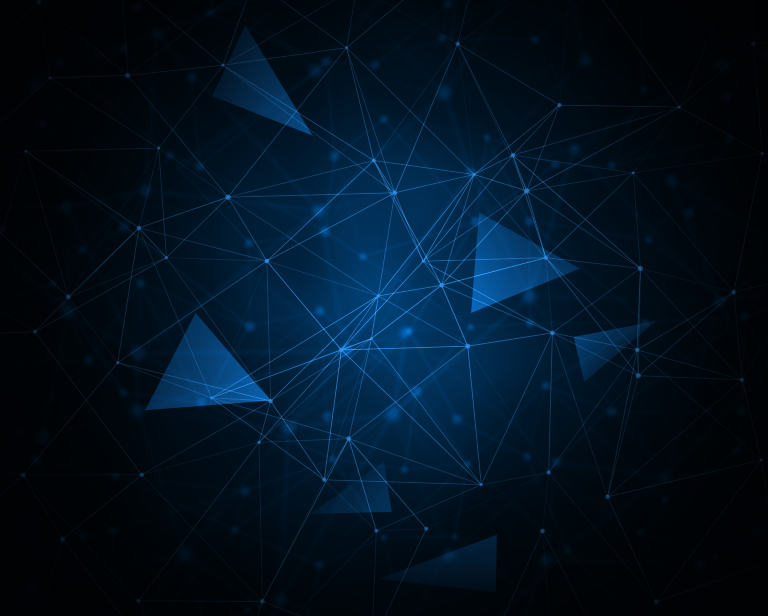
A WebGL 1 fragment shader for this background:

```glsl
precision highp float;

uniform vec2 u_resolution;

const float WEB_SCALE = 6.2;
const float WEB_SEED = 12.0;

float hash(vec2 p) {
  return fract(sin(dot(p, vec2(127.1, 311.7))) * 43758.55);
}

vec2 hash2(vec2 p) {
  return vec2(hash(p), hash(p + 17.3));
}

float gradientNoise(vec2 p) {
  vec2 cell = floor(p);
  vec2 f = p - cell;
  vec2 u = f * f * (3.0 - 2.0 * f);
  vec2 e = vec2(1.0, 0.0);
  float a = dot(hash2(cell) * 2.0 - 1.0, f);
  float b = dot(hash2(cell + e.xy) * 2.0 - 1.0, f - e.xy);
  float c = dot(hash2(cell + e.yx) * 2.0 - 1.0, f - e.yx);
  float d = dot(hash2(cell + e.xx) * 2.0 - 1.0, f - e.xx);
  return mix(mix(a, b, u.x), mix(c, d, u.x), u.y);
}

float segmentDistance(vec2 p, vec2 a, vec2 b) {
  vec2 ab = b - a;
  return length(p - a - ab * clamp(dot(p - a, ab) / dot(ab, ab), 0.0, 1.0));
}

float cover(float dist, float radius, float soft) {
  return 1.0 - smoothstep(radius - soft, radius + soft, dist);
}

// Signed distance to the line ab, positive on its left
float sideDistance(vec2 p, vec2 a, vec2 b) {
  vec2 ab = normalize(b - a);
  return ab.x * (p.y - a.y) - ab.y * (p.x - a.x);
}

// Filled triangle, fading from its first corner to the opposite edge
float facet(vec2 p, vec2 a, vec2 b, vec2 c, float fade, float soft) {
  float height = sideDistance(a, b, c);
  float turn = sign(height);
  float base = sideDistance(p, b, c);
  float inside = min(turn * sideDistance(p, a, b), turn * sideDistance(p, c, a));
  inside = min(inside, turn * base);
  return smoothstep(-soft, soft, inside) * mix(fade, 1.0, clamp(base / height, 0.0, 1.0));
}

vec2 nodeAt(vec2 cell, float seed) {
  return cell + 0.1 + 0.8 * hash2(cell + seed);
}

float link(vec2 p, vec2 a, vec2 b, float scale, float width, float soft) {
  float strength = smoothstep(0.05, 0.95, hash(a + b));
  return strength * cover(segmentDistance(p, a, b) / scale, width, soft);
}

// Jittered grid of linked nodes: x holds the links, y the nodes
vec2 network(vec2 p, float scale, float seed, float width, float radius, float soft) {
  p *= scale;
  vec2 cell = floor(p);
  vec2 centre = nodeAt(cell, seed);
  vec2 sum = vec2(0.0);
  for (int j = -1; j <= 1; j++) {
    for (int i = -1; i <= 1; i++) {
      vec2 offset = vec2(float(i), float(j));
      vec2 node = nodeAt(cell + offset, seed);
      float size = radius * (0.6 + 0.6 * hash(node));
      sum.y += cover(length(p - node) / scale, size, soft);
      if (i != 0 || j != 0) sum.x += link(p, centre, node, scale, width, soft);
      if (i * j == 0 && i != j) {
        vec2 next = nodeAt(cell + vec2(-offset.y, offset.x), seed);
        sum.x += link(p, node, next, scale, width, soft);
      }
    }
  }
  return min(sum, 1.0);
}

// Bright hub tied to the web nodes around it
vec2 hubLinks(vec2 p, vec2 hub, float width, float radius, float soft) {
  vec2 sum = vec2(0.0, cover(length(p - hub), radius, soft));
  vec2 cell = floor(hub * WEB_SCALE);
  for (int j = -1; j <= 1; j++) {
    for (int i = -1; i <= 1; i++) {
      vec2 node = nodeAt(cell + vec2(float(i), float(j)), WEB_SEED) / WEB_SCALE;
      float strength = mix(0.4, 1.0, hash(node + hub));
      sum.x += strength * cover(segmentDistance(p, hub, node), width, soft);
    }
  }
  return sum;
}

void main() {
  vec2 p = gl_FragCoord.xy / u_resolution.y;
  p.x *= 1.2488 * u_resolution.y / u_resolution.x;
  float soft = 0.7 / u_resolution.y;
  vec2 fromCentre = p - vec2(0.635, 0.525);
  float r2 = dot(fromCentre, fromCentre);
  float glow = exp(-r2 / 0.105);
  float reach = exp(-r2 / 0.21);

  // Cloudy central glow
  float cloud = 1.0 + 0.45 * gradientNoise(p * 4.0) + 0.3 * gradientNoise(p * 9.0);
  vec3 color = vec3(0.0, 0.006, 0.012) + vec3(0.003, 0.2, 0.365) * glow * cloud;

  // Out-of-focus networks
  vec2 haze = network(p, 5.0, 3.0, 0.002, 0.011, 0.008);
  haze += network(p + 0.37, 7.5, 41.0, 0.001, 0.007, 0.005);
  color += vec3(0.003, 0.1, 0.185) * reach * (0.5 * haze.x + haze.y);

  // Translucent facets
  float facets = 0.75 * facet(p, vec2(0.508, 0.780), vec2(0.399, 0.959), vec2(0.345, 0.844), 0.25, soft);
  facets += 0.85 * facet(p, vec2(0.766, 0.492), vec2(0.779, 0.655), vec2(0.943, 0.564), 0.45, soft);
  facets += facet(p, vec2(0.440, 0.350), vec2(0.318, 0.492), vec2(0.236, 0.334), 0.45, soft);
  facets += 0.6 * facet(p, vec2(0.933, 0.453), vec2(0.950, 0.380), vec2(1.067, 0.479), 0.35, soft);
  facets += 0.45 * facet(p, vec2(0.637, 0.169), vec2(0.624, 0.251), vec2(0.505, 0.166), 0.3, soft);
  facets += 0.35 * facet(p, vec2(0.808, 0.132), vec2(0.806, 0.039), vec2(0.616, 0.060), 0.3, soft);
  color += vec3(0.04, 0.29, 0.52) * facets;

  // Sharp network and its main hubs
  float width = 0.0006;
  float radius = 0.0036;
  vec2 web = network(p, WEB_SCALE, WEB_SEED, width, radius, soft) * vec2(0.8, 1.0);
  web += hubLinks(p, vec2(0.718, 0.537), width, radius, soft);
  web += hubLinks(p, vec2(0.440, 0.349), width, radius, soft);
  web += hubLinks(p, vec2(0.567, 0.288), width, radius, soft);
  web += hubLinks(p, vec2(0.834, 0.748), width, radius, soft);
  web += hubLinks(p, vec2(0.642, 0.687), width, radius, soft);
  web += hubLinks(p, vec2(0.226, 0.630), width, radius, soft);
  web += hubLinks(p, vec2(0.555, 0.432), width, radius, soft);
  web += hubLinks(p, vec2(1.036, 0.432), width, radius, soft);
  web = min(web, 1.0) * reach;
  color += vec3(0.2, 0.4, 0.58) * web.x;
  color = mix(color, vec3(0.18, 0.56, 0.95), 0.9 * web.y);

  gl_FragColor = vec4(color, 1.0);
}
```
